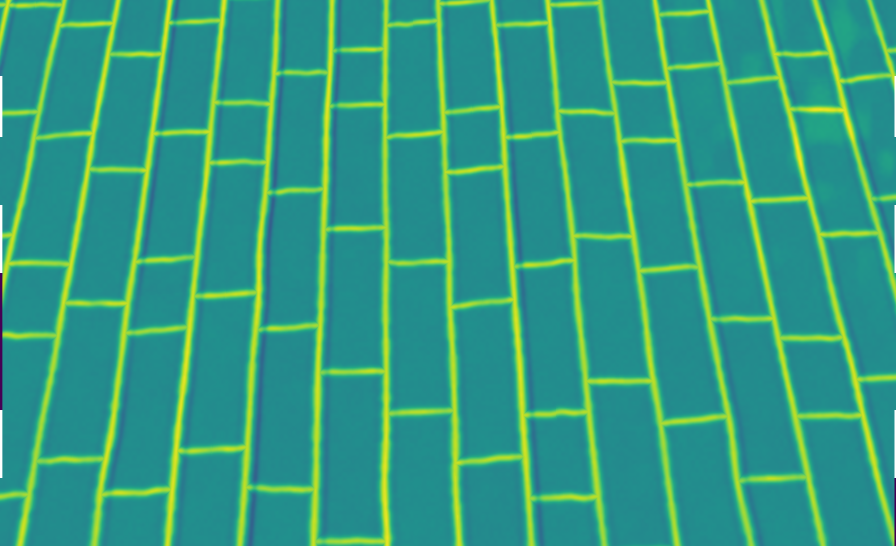
This texture map is drawn by a Shadertoy shader. Its source:

```glsl
// Paving of long bricks seen in perspective, drawn as a false-colour height map.
// Columns fan out from a vanishing point; each is cut into equal bricks in depth,
// with one half brick that shifts its bond. Soft joints rise above the faces.

#define SPACING_BOTTOM 0.1335   // column width at the lower edge, in canvas heights
#define SPACING_TOP    0.0983   // column width at the upper edge
#define AXIS_X         0.7062   // x of the upright joint
#define DEPTH_SCALE    1.4942   // bricks per unit of inverse spacing
#define JOINT_WIDTH    0.047    // joint spread, in column widths
#define CROSS_WIDTH    0.042
#define FACE_LEVEL     0.482    // height of the brick faces on the colour ramp
#define JOINT_RISE     0.43
#define GROOVE_DEPTH   0.11
#define WOBBLE         0.045
#define RIM_WIDTH      0.0035   // frayed strip at the sides

const int FIRST_COLUMN = -7;
// Depth at which each column starts its half brick; 20 and over lies out of view.
const float BOND[17] = float[17](
    20.15, 12.46, 20.68, 12.49, 13.74, 20.51, 14.22, 20.97, 13.68,
    11.46, 20.16, 13.92, 14.57, 11.94, 14.18, 20.46, 20.72);

// Colour ramp from blue through teal and green to yellow, for heights 0.3 to 1.
const vec3 RAMP[8] = vec3[8](
    vec3(0.21, 0.36, 0.55), vec3(0.164, 0.471, 0.558),
    vec3(0.128, 0.567, 0.551), vec3(0.135, 0.659, 0.518),
    vec3(0.267, 0.749, 0.441), vec3(0.478, 0.821, 0.318),
    vec3(0.741, 0.873, 0.150), vec3(0.993, 0.906, 0.144));

vec3 heightColour(float h) {
    float k = clamp((h - 0.3) * 10.0, 0.0, 6.999);
    int i = int(k);
    return mix(RAMP[i], RAMP[i + 1], fract(k));
}

float hash(vec2 cell) {
    uvec2 q = uvec2(ivec2(floor(cell))) * uvec2(1597334673u, 3812015801u);
    uint n = (q.x ^ q.y) * 1597334673u;
    n = (n ^ (n >> 15)) * 2246822519u;
    return float((n ^ (n >> 13)) >> 8) / 16777216.0;
}

float noise(vec2 p) {
    vec2 i = floor(p), f = fract(p);
    f = f * f * (3.0 - 2.0 * f);
    return mix(mix(hash(i), hash(i + vec2(1, 0)), f.x),
               mix(hash(i + vec2(0, 1)), hash(i + vec2(1, 1)), f.x), f.y);
}

float bell(float x, float width) {
    return exp(-0.5 * x * x / (width * width));
}

float spacingAt(float y) {
    return mix(SPACING_BOTTOM, SPACING_TOP, y);
}

// Position along a column in brick lengths, moved past its half brick.
float bondDepth(float y, float start) {
    float t = DEPTH_SCALE / spacingAt(y) - start;
    return t - 0.5 * step(0.25, t);
}

void mainImage(out vec4 fragColor, in vec2 fragCoord) {
    vec2 p = fragCoord / iResolution.y;
    float aspect = iResolution.x / iResolution.y;
    float spacing = spacingAt(p.y);
    float blur = 0.5 / (iResolution.y * spacing);

    // Long joints, with a slight wander and uneven strength
    float u = (p.x - AXIS_X) / spacing;
    float joint = floor(u + 0.5);
    u += WOBBLE * (noise(vec2(joint, p.y * 9.0)) - 0.5);
    float side = u - joint;
    float wear = noise(vec2(joint + 40.0, p.y * 6.0));
    float ragged = noise(vec2(joint * 13.0, p.y * 70.0));
    float width = JOINT_WIDTH * (0.84 + 0.3 * ragged) + 0.3 * blur;
    float leftGlow = bell(p.x - 0.5, 0.28);
    float rise = JOINT_RISE * (0.84 + 0.2 * wear + 0.09 * leftGlow);
    float relief = rise * bell(side, width);

    // Cross joints, slightly tilted, at equal steps of depth
    float column = floor(u);
    float start = BOND[clamp(int(column) - FIRST_COLUMN, 0, 16)];
    float depth = DEPTH_SCALE / spacing;
    float tilt = 0.16 * (noise(vec2(column, depth * 0.7)) - 0.2);
    float bow = 0.03 * (noise(vec2(u * 5.0, depth * 2.0)) - 0.5);
    float shift = (tilt * (u - column - 0.5) + bow) * spacing;
    float t = bondDepth(p.y - shift, start);
    float toCanvas = spacing * spacing
                   / (DEPTH_SCALE * (SPACING_BOTTOM - SPACING_TOP));
    float cross = abs(fract(t + 0.5) - 0.5) * toCanvas / spacing;
    float crossRise = JOINT_RISE * (0.78 + 0.24 * noise(vec2(u * 4.0, depth * 3.0)));
    relief = max(relief, crossRise * bell(cross, CROSS_WIDTH + 0.3 * blur));

    // Dark grooves beside the long joints, deeper on some right-hand sides
    float cut = hash(vec2(joint + 3.0, 17.0));
    float groove = GROOVE_DEPTH * (0.25 + cut * cut) * bell(side - 0.14, 0.035)
                 + 0.025 * bell(side + 0.14, 0.035);
    groove *= 0.5 + noise(vec2(joint, p.y * 5.0 + 20.0));

    // Brick faces: tone by brick, fine grain and paler stains at upper right
    float tone = 0.012 * (hash(vec2(column, floor(t) + 50.0)) - 0.5);
    float grain = 0.018 * (noise(p * 130.0) - 0.5) + 0.014 * (noise(p * 28.0) - 0.5);
    float stainArea = smoothstep(1.1, 1.6, p.x) * smoothstep(0.35, 0.8, p.y);
    float stain = 0.1 * stainArea * smoothstep(0.5, 0.9, noise(p * vec2(24.0, 17.0)));
    vec3 colour = heightColour(FACE_LEVEL + relief - groove + tone + grain + stain);

    // Frayed light and dark strip at the sides
    float rimDistance = min(p.x, (aspect - p.x) * 1.6);
    float rim = 1.0 - smoothstep(RIM_WIDTH, RIM_WIDTH + 1.0 / iResolution.y, rimDistance);
    float piece = hash(vec2(step(1.0, p.x), p.y * 8.0));
    vec3 rimColour = mix(vec3(0.27, 0.0, 0.33), vec3(1.0), step(0.4, piece));
    colour = mix(colour, rimColour, rim * step(p.y, 0.86) * step(0.2, piece));

    fragColor = vec4(colour, 1.0);
}
```
